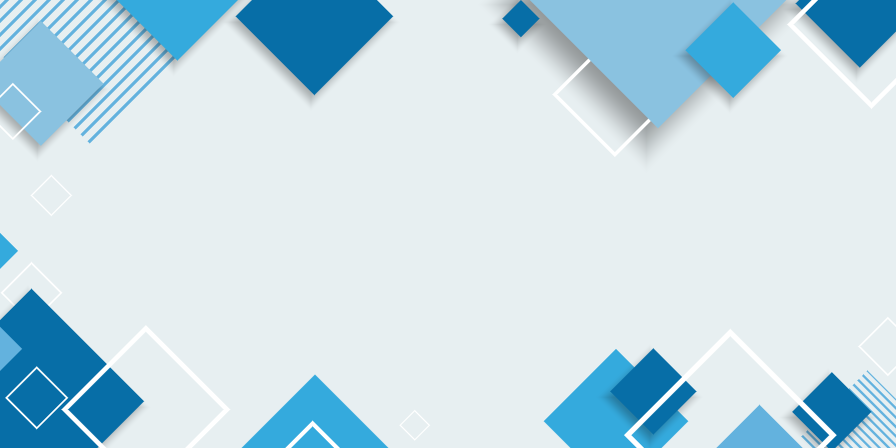
Give the GLSL for this background, as a Shadertoy shader.

```glsl
const float GRID = 384.0;          // design units per canvas height
const float DIAGONAL = 0.70710678; // scales |x|+|y| to true distance

const vec3 PAPER  = vec3(0.906, 0.937, 0.945);
const vec3 NAVY   = vec3(0.027, 0.430, 0.655);
const vec3 BRIGHT = vec3(0.205, 0.665, 0.865);
const vec3 SKY    = vec3(0.390, 0.700, 0.870);
const vec3 PALE   = vec3(0.540, 0.760, 0.880);
const vec3 WHITE  = vec3(1.0);

float diamond(vec2 p, vec2 center, float radius) {
    vec2 q = abs(p - center);
    return (q.x + q.y - radius) * DIAGONAL;
}

// Diagonal lines repeated across a band, starting where along is zero
float stripes(float across, float along, vec2 band, float gap, float halfWidth) {
    float line = abs(mod(across - band.x, gap) - 0.5 * gap) * DIAGONAL - halfWidth;
    float limits = max(max(band.x - across, across - band.y), -along) * DIAGONAL;
    return max(line, limits);
}

void paint(inout vec3 color, vec3 ink, float dist, float pixel) {
    color = mix(color, ink, clamp(0.5 - dist / pixel, 0.0, 1.0));
}

void shade(inout vec3 color, float dist, float blur, float strength) {
    color *= 1.0 - strength * smoothstep(blur, -blur, dist);
}

void tile(inout vec3 color, vec2 p, vec2 center, float radius, vec3 ink, float pixel) {
    paint(color, ink, diamond(p, center, radius), pixel);
}

// Tile with a soft shadow falling to the lower left
void card(inout vec3 color, vec2 p, vec2 center, float radius, vec3 ink, float pixel) {
    shade(color, diamond(p, center + vec2(-3.0, -5.0), radius), 7.0, 0.28);
    tile(color, p, center, radius, ink, pixel);
}

void frame(inout vec3 color, vec2 p, vec2 center, float radius, float width, float pixel) {
    float dist = abs(diamond(p, center, radius)) - 0.5 * width;
    paint(color, WHITE, dist, pixel);
}

void topLeft(inout vec3 color, vec2 p, float px) {
    float lines = stripes(p.x - p.y, p.x + p.y - 338.0, vec2(-384.0, -180.0), 12.0, 1.4);
    paint(color, SKY, lines, px);
    card(color, p, vec2(152.0, 432.0), 100.0, BRIGHT, px);
    card(color, p, vec2(35.0, 312.5), 53.5, PALE, px);
    frame(color, p, vec2(11.0, 288.5), 23.5, 1.5, px);
    card(color, p, vec2(269.5, 370.0), 67.5, NAVY, px);
}

void topRight(inout vec3 color, vec2 p, float px) {
    vec2 center = vec2(564.0, 394.0);
    shade(color, diamond(p, center + vec2(-10.0, -14.0), 120.0), 19.0, 0.36);
    frame(color, p, vec2(527.0, 303.0), 51.5, 3.0, px);
    tile(color, p, center, 120.0, PALE, px);
    card(color, p, vec2(446.5, 368.0), 16.0, NAVY, px);
    card(color, p, vec2(628.5, 341.0), 41.0, BRIGHT, px);
    card(color, p, vec2(737.0, 381.0), 55.0, NAVY, px);
    frame(color, p, vec2(747.0, 363.0), 69.5, 4.0, px);
}

void bottomLeft(inout vec3 color, vec2 p, float px) {
    frame(color, p, vec2(44.0, 216.5), 17.0, 1.1, px);
    tile(color, p, vec2(0.0, 169.0), 15.5, BRIGHT, px);
    frame(color, p, vec2(27.0, 133.0), 25.5, 1.4, px);
    card(color, p, vec2(27.0, 40.0), 96.5, NAVY, px);
    tile(color, p, vec2(-1.0, 85.0), 20.0, SKY, px);
    frame(color, p, vec2(31.5, 43.0), 26.0, 1.5, px);
    frame(color, p, vec2(125.0, 33.0), 69.5, 4.0, px);
    tile(color, p, vec2(270.0, -37.0), 100.0, BRIGHT, px);
    frame(color, p, vec2(268.0, -17.0), 38.0, 3.5, px);
    frame(color, p, vec2(355.5, 19.5), 12.5, 1.0, px);
}

void bottomRight(inout vec3 color, vec2 p, float px) {
    float lines = stripes(p.x + p.y, p.x - p.y - 677.0, vec2(694.0, 810.0), 8.0, 1.0);
    paint(color, SKY, lines, px);
    tile(color, p, vec2(528.0, 23.0), 62.0, BRIGHT, px);
    card(color, p, vec2(560.0, 48.5), 37.0, NAVY, px);
    tile(color, p, vec2(651.0, -23.0), 60.0, SKY, px);
    card(color, p, vec2(713.0, 31.0), 34.0, NAVY, px);
    frame(color, p, vec2(626.0, 11.0), 88.0, 4.5, px);
    frame(color, p, vec2(761.0, 87.0), 24.5, 1.4, px);
}

void mainImage(out vec4 fragColor, in vec2 fragCoord) {
    float pixel = GRID / iResolution.y;
    vec2 p = fragCoord * pixel;
    vec3 color = PAPER;
    topLeft(color, p, pixel);
    topRight(color, p, pixel);
    bottomLeft(color, p, pixel);
    bottomRight(color, p, pixel);
    fragColor = vec4(color, 1.0);
}
```
